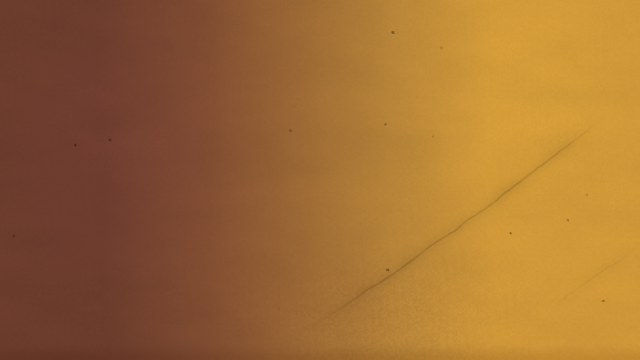
Reproduce this texture procedurally as a Shadertoy shader.

```glsl
#define GRAIN_SCALE 190.0
#define GRAIN_AMOUNT 0.022
#define MOTTLE_AMOUNT 0.030
#define CREASE_WIDTH 0.0022
#define CREASE_DEPTH 0.11
#define SPECK_COUNT 14
#define SPECK_RADIUS 0.0045
#define SPECK_DEPTH 0.42

float hash(vec2 p) {
    return fract(sin(dot(p, vec2(127.1, 311.7))) * 43758.5453);
}

float valueNoise(vec2 p) {
    vec2 cell = floor(p), f = fract(p);
    f = f * f * (3.0 - 2.0 * f);
    float low = mix(hash(cell), hash(cell + vec2(1, 0)), f.x);
    float high = mix(hash(cell + vec2(0, 1)), hash(cell + vec2(1, 1)), f.x);
    return mix(low, high, f.y);
}

float fbm(vec2 p) {
    float sum = 0.0, weight = 0.5;
    for (int i = 0; i < 4; i++) {
        sum += weight * valueNoise(p);
        p = mat2(1.6, 1.2, -1.2, 1.6) * p + 7.3;
        weight *= 0.5;
    }
    return sum / 0.9375;
}

// Dark brown to gold, blended between successive stops
vec3 amberRamp(float t) {
    const vec3 tones[6] = vec3[6](
        vec3(0.42, 0.235, 0.17), vec3(0.495, 0.295, 0.19), vec3(0.56, 0.36, 0.20),
        vec3(0.64, 0.44, 0.21), vec3(0.71, 0.51, 0.22), vec3(0.81, 0.59, 0.22));
    const float stops[6] = float[6](0.16, 0.32, 0.41, 0.51, 0.61, 0.77);
    vec3 color = tones[0];
    for (int i = 1; i < 6; i++) {
        float blend = clamp((t - stops[i - 1]) / (stops[i] - stops[i - 1]), 0.0, 1.0);
        color = mix(color, tones[i], blend);
    }
    return color;
}

// Signed height above a gently bending fold, corrected for its slope
float foldDistance(vec2 p, vec2 start, float slope, float bend) {
    float along = p.x - start.x;
    float height = start.y + along * (slope + bend * along);
    return (p.y - height) / length(vec2(1.0, slope + 2.0 * bend * along));
}

float span(float x, float a, float b, float fade) {
    return smoothstep(a, a + fade, x) * (1.0 - smoothstep(b - fade, b, x));
}

// A thin dark line with a soft shadow around it
float foldShade(float d, float pixel) {
    float line = 1.0 - smoothstep(0.0, CREASE_WIDTH + pixel, abs(d));
    float shadow = exp(-d * d / 0.0004);
    return CREASE_DEPTH * (line + 0.42 * shadow);
}

void mainImage(out vec4 fragColor, in vec2 fragCoord) {
    vec2 uv = fragCoord / iResolution.xy;
    vec2 p = fragCoord / iResolution.y;
    float pixel = 1.0 / iResolution.y;

    // Broad light with a slightly wavering front
    float waver = fbm(p * vec2(3.0, 4.0)) - 0.5;
    float lift = 0.025 * (uv.y - 0.5) * smoothstep(0.4, 0.7, uv.x);
    vec3 color = amberRamp(uv.x + lift + 0.035 * waver);

    // Plum haze on the dark side, warm glow on the bright side
    vec2 haze = (uv - vec2(0.17, 0.58)) / vec2(0.16, 0.35);
    color += vec3(0.016, 0.004, 0.018) * exp(-dot(haze, haze));
    vec2 glow = (uv - vec2(0.83, 0.78)) / vec2(0.16, 0.35);
    color += vec3(0.022, 0.022, 0.004) * exp(-dot(glow, glow));

    // Mottled stains and fine leathery grain
    float stains = fbm(p * vec2(7.0, 15.0) + 11.0) - 0.5;
    float grain = fbm(p * GRAIN_SCALE) - 0.5;
    vec2 rough = (uv - vec2(0.60, 0.10)) / vec2(0.16, 0.16);
    float roughness = 1.0 + 1.6 * exp(-dot(rough, rough));
    color *= 1.0 + MOTTLE_AMOUNT * 2.0 * stains + GRAIN_AMOUNT * 2.0 * roughness * grain;

    // Long diagonal crease and a fainter one near the right edge
    float wobble = 0.012 * (fbm(p * 16.0) - 0.5);
    float mainFold = foldDistance(p, vec2(0.891, 0.109), 0.64, 0.10) + wobble;
    float sideFold = foldDistance(p, vec2(1.597, 0.19), 0.69, 0.0) + wobble;
    float shade = foldShade(mainFold, pixel) * span(p.x, 0.84, 1.70, 0.20);
    shade += 0.35 * foldShade(sideFold, pixel) * span(p.x, 1.53, 1.78, 0.08);
    color *= 1.0 - shade * (0.6 + 0.8 * fbm(p * 23.0));

    // Scattered dark specks
    for (int i = 0; i < SPECK_COUNT; i++) {
        float id = float(i);
        vec2 center = vec2(hash(vec2(id, 1.7)) * 1.78, hash(vec2(id, 5.3)));
        float size = SPECK_RADIUS * mix(0.45, 1.0, hash(vec2(id, 9.1)));
        float d = length(p - center) - size + 0.003 * (valueNoise(p * 300.0) - 0.5);
        float depth = SPECK_DEPTH * mix(0.35, 1.0, hash(vec2(id, 3.9)));
        color *= 1.0 - depth * (1.0 - smoothstep(-pixel, pixel, d));
    }

    // Darker, redder bottom edge
    color *= 1.0 - vec3(0.08, 0.11, 0.14) * (1.0 - smoothstep(0.0, 0.05, uv.y));
    fragColor = vec4(clamp(color, 0.0, 1.0), 1.0);
}
```
